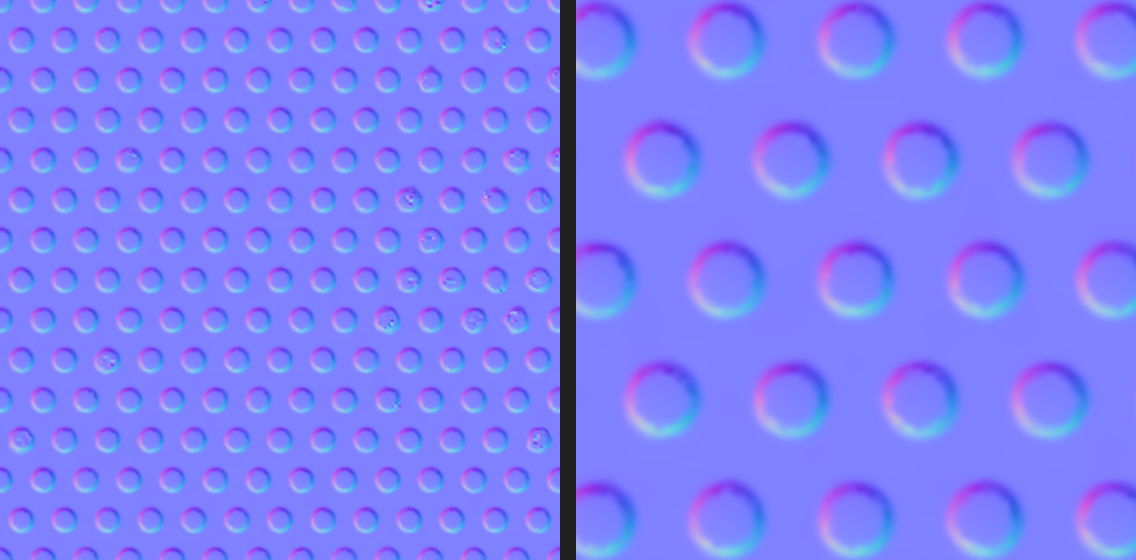
Left, the full canvas; right, a detail of the centre.
Reproduce this texture map procedurally as a three.js fragment shader.

```glsl
// Tangent-space normal map of a plate with staggered round dents, scuffed toward the right.
varying vec2 vUv;

float hash(vec2 p) {
  return fract(sin(dot(p, vec2(127.1, 311.7))) * 43758.5453);
}

float noise(vec2 p) {
  vec2 i = floor(p), f = fract(p);
  f = f * f * (3.0 - 2.0 * f);
  return mix(mix(hash(i), hash(i + vec2(1.0, 0.0)), f.x),
             mix(hash(i + vec2(0.0, 1.0)), hash(i + vec2(1.0, 1.0)), f.x), f.y);
}

// Slope of a rough, chipped surface
vec2 roughSlope(vec2 p) {
  float h = noise(p);
  return vec2(noise(p + vec2(0.4, 0.0)) - h, noise(p + vec2(0.0, 0.4)) - h);
}

// How strongly a dent is worn: rare on the left, dense in a band at mid-right
float wearAmount(vec2 cell, vec2 center) {
  float band = exp(-pow((center.y - 0.46) / 0.065, 2.0));
  float chance = 0.02 + smoothstep(0.5, 1.0, center.x) * 0.33
               + smoothstep(0.5, 0.68, center.x) * band * 0.6;
  return step(hash(cell + 3.7), chance) * mix(0.5, 1.0, hash(cell + 8.3));
}

void main() {
  // Staggered grid: 13 dents across, 14 rows up, odd rows shifted half a step
  vec2 grid = vec2(13.0, 14.0);
  vec2 p = vUv * grid;
  float row = floor(p.y + 0.5);
  float shift = 0.5 * mod(row, 2.0);
  vec2 cell = vec2(floor(p.x - shift + 0.5), row);
  vec2 center = (cell + vec2(shift, 0.0)) / grid;
  vec2 d = vUv - center;

  float wear = wearAmount(cell, center);
  float grain = noise(vUv * 175.0);

  // Sloped wall of the dent, its outline bent where worn
  float bend = (noise(vUv * 70.0 + 5.0) - 0.5) * (0.0012 + 0.006 * wear);
  float r = length(d) + bend + (grain - 0.5) * 0.0014;
  vec2 outward = d / max(length(d), 0.0005);
  float wall = exp(-pow((r - 0.0196) / 0.0043, 2.0)) * (0.4 + 0.22 * grain);
  wall += 0.05 * smoothstep(0.026, 0.016, r) * smoothstep(0.0, 0.012, r);

  // Chipped patch at a random place in or just beside the dent
  float angle = 6.2832 * hash(cell + 1.9);
  float reach = pow(hash(cell + 6.1), 3.0);
  vec2 chipCenter = mix(0.004, 0.025, reach) * vec2(cos(angle), sin(angle));
  float chipSize = mix(0.017, 0.008, reach);
  float chip = wear * smoothstep(chipSize, chipSize * 0.6, length(d - chipCenter));
  chip *= smoothstep(0.25, 0.6, noise(vUv * 90.0 + 17.0));

  vec2 slope = -outward * wall * (1.0 - 0.5 * chip);
  slope += roughSlope(vUv * 150.0) * chip * 1.6;
  slope += (vec2(noise(vUv * 40.0), noise(vUv * 40.0 + 31.0)) - 0.5) * 0.015;
  slope = clamp(slope, -0.65, 0.65);

  // Pack the unit normal into colour
  vec3 normal = vec3(slope, sqrt(1.0 - dot(slope, slope)));
  gl_FragColor = vec4(normal * 0.5 + vec3(0.5, 0.506, 0.5), 1.0);
}
```
